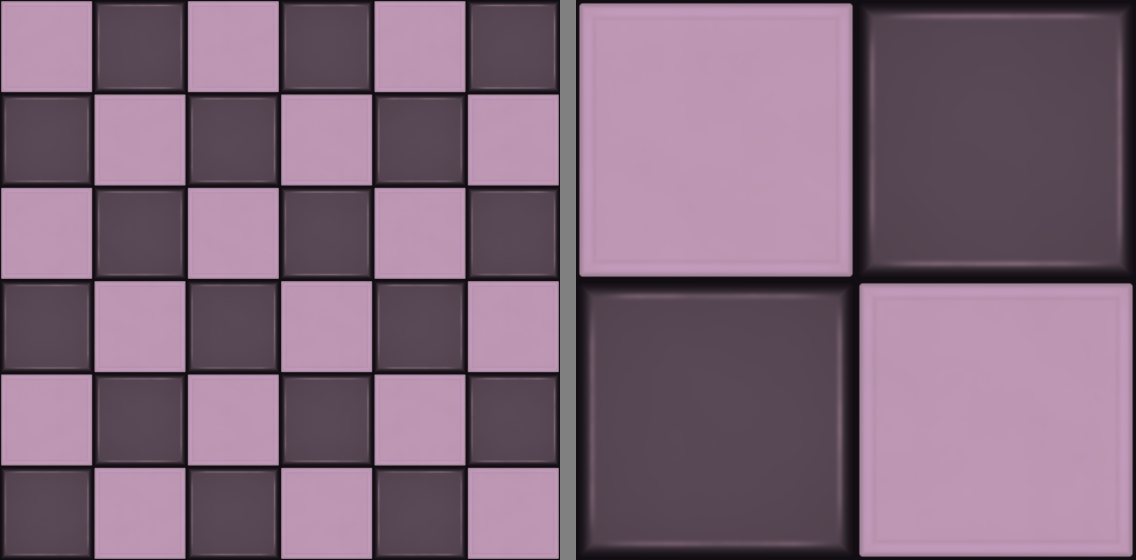
Left, the full canvas; right, a detail of the centre.
A Shadertoy shader for this pattern:

```glsl
// Glossy checkerboard of pink and dark plum tiles with bevelled rims and black joints.

const float TILES = 6.0;            // repeats across and down, even so the checks wrap
const float JOINT = 0.012;          // half joint width, in tiles
const float CORNER = 0.025;         // corner radius, in tiles
const float BEVEL = 0.058;          // distance of the bevel crest from the tile border
const float CREST = 0.010;          // half width of the bevel crest
const float MOTTLE = 0.012;         // strength of the glaze variation
const float TAU = 6.2831853;

const vec3 JOINT_COLOR = vec3(0.07, 0.05, 0.07);
const vec3 PINK = vec3(0.74, 0.59, 0.70);
const vec3 PINK_EDGE = vec3(0.62, 0.51, 0.59);
const vec3 PINK_RIM = vec3(0.765, 0.605, 0.745);
const vec3 PLUM = vec3(0.335, 0.272, 0.322);
const vec3 PLUM_EDGE = vec3(0.09, 0.07, 0.09);
const vec3 PLUM_SHEEN = vec3(0.52, 0.42, 0.48);

// Depth inside a rounded unit tile; zero on its border.
float tileDepth(vec2 p) {
    vec2 q = abs(p) - 0.5 + CORNER;
    return CORNER - length(max(q, 0.0)) - min(max(q.x, q.y), 0.0);
}

// Layered sines with whole frequencies, so the result wraps on the canvas.
float glazeNoise(vec2 uv) {
    float sum = 0.0;
    float gain = 0.5;
    vec2 freq = vec2(5.0, 7.0);
    for (int i = 0; i < 4; i++) {
        vec2 a = TAU * freq * uv;
        sum += gain * sin(a.x + 1.7 * sin(a.y)) * cos(a.y + 1.3 * sin(a.x));
        freq = freq.yx * 2.0 + vec2(1.0, -1.0);
        gain *= 0.55;
    }
    return sum;
}

float crestLine(float depth, float center, float width) {
    float x = (depth - center) / width;
    return exp(-x * x);
}

vec3 pinkTile(vec2 p, float depth, float along) {
    vec3 color = mix(PINK_EDGE, PINK, smoothstep(JOINT, 0.035, depth));
    float rim = crestLine(depth, 0.044, 0.012) * (1.0 - smoothstep(0.38, 0.48, along));
    color = mix(color, PINK_RIM, 0.75 * rim);
    return color * (1.0 - 0.03 * crestLine(depth, 0.066, 0.008));
}

vec3 plumTile(vec2 p, float depth, float along, float noise) {
    vec3 body = PLUM * (1.04 - 0.22 * dot(p, p));
    vec3 color = mix(PLUM_EDGE, body, smoothstep(JOINT, BEVEL + 0.012, depth));
    // The sheen fades toward the corners and varies along each side.
    float fade = 1.0 - smoothstep(0.25, 0.455, along);
    float sheen = crestLine(depth, BEVEL, CREST) * fade;
    return mix(color, PLUM_SHEEN, sheen * clamp(0.6 + 0.3 * noise, 0.0, 1.0));
}

void mainImage(out vec4 fragColor, in vec2 fragCoord) {
    vec2 uv = fragCoord / iResolution.xy;
    vec2 grid = uv * TILES;
    vec2 cell = floor(grid);
    vec2 p = fract(grid) - 0.5;
    float pixel = TILES / min(iResolution.x, iResolution.y);

    float depth = tileDepth(p);
    float along = min(abs(p.x), abs(p.y));
    float noise = glazeNoise(uv);
    bool isPink = mod(cell.x + cell.y, 2.0) > 0.5;

    vec3 color = isPink ? pinkTile(p, depth, along) : plumTile(p, depth, along, noise);
    color *= 1.0 + MOTTLE * noise;

    // Joints, softened by about one pixel
    float soft = max(0.7 * pixel, 0.004);
    color = mix(JOINT_COLOR, color, smoothstep(JOINT - soft, JOINT + soft, depth));
    fragColor = vec4(color, 1.0);
}
```
